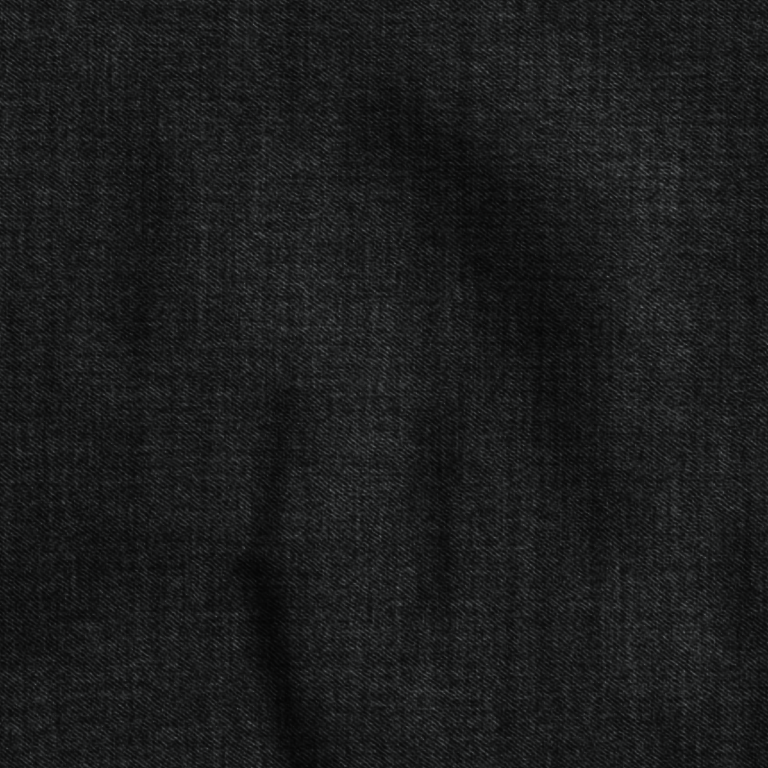
This texture is drawn by a WebGL 1 fragment shader. Its source:

```glsl
precision highp float;
// Black denim: fine diagonal twill ribs with uneven yarn, drawn over soft folds.
// Rib, grain, slub and fold terms add up as exposure stops, and the exponential
// of that sum scales one charcoal tone.

uniform vec2 u_resolution;

const vec3 CHARCOAL = vec3(0.098, 0.101, 0.102);
const vec2 RIB_FREQUENCY = vec2(122.0, 162.0);

float hash(vec2 p) {
  return fract(sin(dot(p, vec2(127.1, 311.7))) * 43758.5453);
}

// Value noise centred on zero
float noise(vec2 p) {
  vec2 cell = floor(p);
  vec2 f = fract(p);
  f = f * f * (3.0 - 2.0 * f);
  float low = mix(hash(cell), hash(cell + vec2(1.0, 0.0)), f.x);
  float high = mix(hash(cell + vec2(0.0, 1.0)), hash(cell + vec2(1.0, 1.0)), f.x);
  return mix(low, high, f.y) - 0.5;
}

float clouds(vec2 p) {
  float sum = 0.0;
  float weight = 1.0;
  for (int i = 0; i < 4; i++) {
    sum += weight * noise(p);
    p = p * 2.03 + vec2(17.3, 9.1);
    weight *= 0.55;
  }
  return sum;
}

// Soft band around the segment from a to b
float band(vec2 p, vec2 a, vec2 b, float width) {
  vec2 along = b - a;
  float t = clamp(dot(p - a, along) / dot(along, along), 0.0, 1.0);
  float d = length(p - a - along * t) / width;
  return exp(-d * d);
}

// Broad lights and shadows of the draped cloth
float folds(vec2 uv) {
  vec2 p = uv + 0.04 * vec2(clouds(uv * 5.0), clouds(uv * 5.0 + 31.0));

  float pinch = max(0.40 * band(p, vec2(0.39, 0.50), vec2(0.35, 0.27), 0.022),
                    0.95 * band(p, vec2(0.345, 0.26), vec2(0.40, -0.02), 0.025));
  float sweep = max(0.8 * band(p, vec2(0.51, 0.86), vec2(0.62, 0.72), 0.055),
                    band(p, vec2(0.62, 0.72), vec2(0.69, 0.57), 0.060));
  sweep = max(sweep, 0.75 * band(p, vec2(0.69, 0.57), vec2(0.80, 0.32), 0.055));

  float shadow = pinch + 0.52 * sweep;
  shadow += 0.30 * band(p, vec2(0.57, 0.45), vec2(0.56, 0.22), 0.030);
  shadow += 0.26 * band(p, vec2(0.00, 0.20), vec2(0.22, 0.27), 0.080);
  shadow += 0.28 * band(p, vec2(0.21, 0.77), vec2(0.18, 0.58), 0.040);
  shadow += 0.30 * band(p, vec2(1.00, 0.00), vec2(0.98, 0.30), 0.030);

  float light = 0.28 * band(p, vec2(0.62, 0.96), vec2(0.76, 0.82), 0.090);
  light += 0.22 * band(p, vec2(0.34, 0.74), vec2(0.50, 0.52), 0.110);
  light += 0.18 * band(p, vec2(0.46, 0.32), vec2(0.50, 0.08), 0.070);
  light += 0.20 * band(p, vec2(0.86, 0.75), vec2(0.89, 0.15), 0.075);
  return light - shadow + 0.13 * clouds(uv * 6.0) + 0.05;
}

// Uneven yarn: long warp streaks down the cloth, shorter weft streaks across
float slubs(vec2 uv) {
  float warp = noise(uv * vec2(210.0, 12.0)) + 0.7 * noise(uv * vec2(75.0, 5.0) + 40.0);
  float weft = noise(uv * vec2(18.0, 220.0) + 80.0) + 0.4 * noise(uv * vec2(7.0, 80.0) + 120.0);
  return 0.30 * warp + 0.30 * weft;
}

// Diagonal ribs falling to the right, wavering slightly
float twill(vec2 uv) {
  float drift = noise(uv * 38.0) + 0.8 * noise(uv * 120.0 + 5.0);
  float rib = sin(6.2832 * (dot(uv, RIB_FREQUENCY) + 0.35 * drift));
  float strength = 0.33 + 0.30 * noise(uv * 90.0 + 23.0);
  return strength * rib;
}

// Crisp stitches that follow the warp and weft, with a few pale fibre flecks
float grain(vec2 uv) {
  float warp = noise(uv * vec2(430.0, 230.0) + 61.0);
  float weft = noise(uv * vec2(230.0, 430.0) + 97.0);
  float flecks = smoothstep(0.34, 0.48, noise(uv * vec2(330.0, 350.0) + 13.0));
  return 0.70 * warp + 0.70 * weft + 0.35 * flecks;
}

void main() {
  vec2 uv = gl_FragCoord.xy / u_resolution;
  float exposure = folds(uv) + slubs(uv) + twill(uv) + grain(uv);
  vec3 color = CHARCOAL * exp(exposure);
  gl_FragColor = vec4(min(color, vec3(0.40)), 1.0);
}
```
